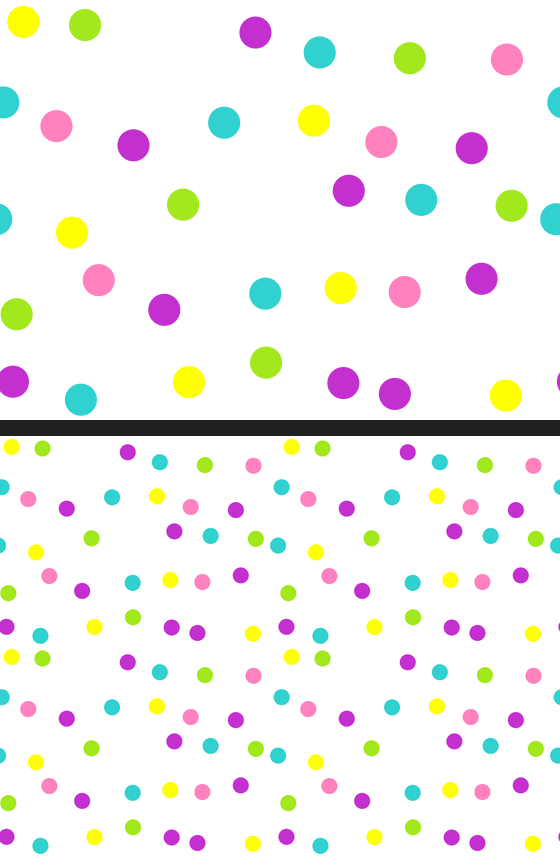
Top, the tile; bottom, the same tile 2 across and 2 down.
A Shadertoy shader for this pattern:

```glsl
// Seamless confetti: flat round dots in five bright colours scattered on white.

#define GRID vec2(7.0, 5.0)  // cells across and up, whole numbers so it tiles
#define RADIUS 0.0382        // dot radius in canvas heights
#define JITTER 0.58          // random spread of a dot inside its cell
#define ROW_SHIFT 0.9        // random sideways spread of whole rows
#define SLOT_STEP 8.0        // shuffles colours, shares no factor with 35
#define SEED 11u

const vec3 WHITE  = vec3(1.0);
const vec3 PURPLE = vec3(0.77, 0.19, 0.81);
const vec3 TEAL   = vec3(0.19, 0.82, 0.81);
const vec3 YELLOW = vec3(1.00, 1.00, 0.01);
const vec3 GREEN  = vec3(0.63, 0.91, 0.11);
const vec3 PINK   = vec3(1.00, 0.51, 0.75);

// Integer hash of a cell, two values from 0 to 1
vec2 hash2(vec2 cell) {
    uvec2 q = uvec2(cell) + SEED;
    uint h = q.x * 1597334677u ^ q.y * 3812015801u;
    h = (h ^ (h >> 15)) * 2246822519u;
    h = (h ^ (h >> 13)) * 3266489917u;
    h ^= h >> 16;
    return vec2(h & 65535u, h >> 16) / 65535.0;
}

// Each cell gets its own slot from 0 to 34, so colour shares are exact
float slotOf(vec2 cell) {
    return mod((cell.x + GRID.x * cell.y) * SLOT_STEP + 3.0, GRID.x * GRID.y);
}

vec3 slotColor(float slot) {
    if (slot < 8.5)  return PURPLE;
    if (slot < 15.5) return TEAL;
    if (slot < 21.5) return YELLOW;
    if (slot < 27.5) return GREEN;
    if (slot < 32.5) return PINK;
    return WHITE;  // the last two slots stay empty
}

// Dot centre in grid units; the wrapped cell supplies the random offsets
vec2 dotCenter(vec2 cell, vec2 wrapped) {
    vec2 offset = (hash2(wrapped) - 0.5) * JITTER;
    offset.x += (hash2(vec2(97.0, wrapped.y)).x - 0.5) * ROW_SHIFT;
    return cell + 0.5 + offset;
}

void mainImage(out vec4 fragColor, in vec2 fragCoord) {
    vec2 p = fragCoord / iResolution.xy * GRID;
    vec2 cellSize = vec2(iResolution.x / iResolution.y, 1.0) / GRID;
    float pixel = 1.0 / iResolution.y;
    vec3 color = WHITE;

    // Blend in the dots of the surrounding cells
    for (int y = -1; y <= 1; y++) {
        for (int x = -1; x <= 1; x++) {
            vec2 cell = floor(p) + vec2(x, y);
            vec2 wrapped = mod(cell, GRID);
            float dist = length((p - dotCenter(cell, wrapped)) * cellSize) - RADIUS;
            float cover = clamp(0.5 - dist / pixel, 0.0, 1.0);
            color = mix(color, slotColor(slotOf(wrapped)), cover);
        }
    }
    fragColor = vec4(color, 1.0);
}
```
